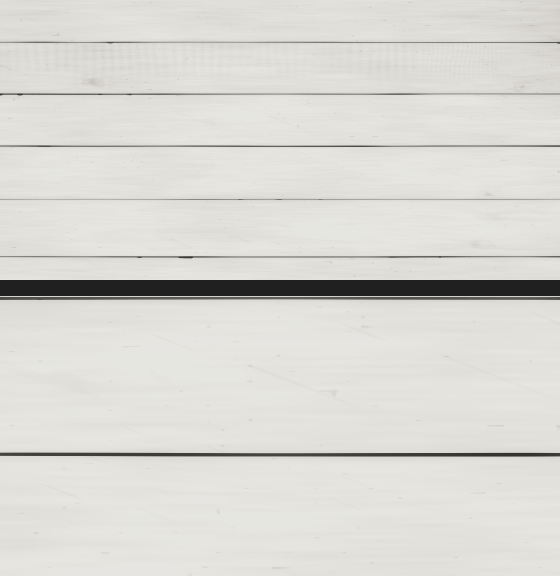
Top: the whole. Bottom: its middle third, enlarged.
This texture is drawn by a WebGL 2 fragment shader. Its source:

```glsl
#version 300 es
precision highp float;
// Whitewashed horizontal planks: four full boards and two cut ones, parted by
// thin worn dark seams. Stretched value noise makes the grain; each board has
// its own seed and tone, with knots, saw ripples, scratches and faint stains.

uniform vec2 u_resolution;
out vec4 fragColor;

const vec3 PAINT = vec3(0.902, 0.900, 0.882);
const vec3 CREAM = vec3(0.860, 0.852, 0.832);
const vec3 STAIN = vec3(0.760, 0.742, 0.715);
const vec3 GAP = vec3(0.13, 0.125, 0.11);

// Heights are in canvas heights, counted from the bottom.
const int SEAMS = 5;
const float SEAM_Y[SEAMS] = float[](0.083, 0.288, 0.478, 0.664, 0.849);
const float SEAM_HALF[SEAMS] = float[](0.0019, 0.0011, 0.0020, 0.0018, 0.0016);
const float SEAM_INK[SEAMS] = float[](0.92, 0.62, 0.95, 0.88, 0.80);
const float BOARD_TONE[SEAMS + 1] = float[](0.50, 0.27, 0.28, 0.30, 0.56, 0.50);

// Knots: centre x, centre y, strength.
const int KNOTS = 5;
const vec3 KNOT[KNOTS] = vec3[](
  vec3(0.335, 0.703, 1.0), vec3(1.862, 0.693, 0.55), vec3(1.750, 0.301, 0.7),
  vec3(1.775, 0.222, 0.5), vec3(1.715, 0.128, 0.7));
const vec2 KNOT_SIZE = vec2(0.052, 0.024);

const float RIPPLE_PERIOD = 0.033;
const float GRAIN_DEPTH = 0.75;
const float SCRATCH_DEPTH = 0.45;
const float SPECK_DEPTH = 0.9;

float hash(vec2 p) {
  return fract(sin(dot(p, vec2(12.9898, 78.233))) * 43758.5453);
}

float noise(vec2 p) {
  vec2 i = floor(p), f = fract(p);
  f = f * f * (3.0 - 2.0 * f);
  return mix(mix(hash(i), hash(i + vec2(1, 0)), f.x),
             mix(hash(i + vec2(0, 1)), hash(i + vec2(1, 1)), f.x), f.y);
}

float fbm(vec2 p) {
  float sum = 0.0, amp = 0.5;
  for (int i = 0; i < 4; i++) {
    sum += amp * noise(p);
    p = p * 2.03 + 17.1;
    amp *= 0.5;
  }
  return sum;
}

int boardAt(float y) {
  int board = 0;
  for (int i = 0; i < SEAMS; i++) board += int(y > SEAM_Y[i]);
  return board;
}

// Darkening by knots (x) and the bend they give the grain (y).
vec2 knots(vec2 p, int board) {
  vec2 result = vec2(0);
  for (int i = 0; i < KNOTS; i++) {
    if (boardAt(KNOT[i].y) != board) continue;
    vec2 q = (p - KNOT[i].xy) / KNOT_SIZE;
    q += 1.2 * (vec2(fbm(p * 22.0), fbm(p * 22.0 + 40.0)) - 0.47);
    float r2 = dot(q, q);
    float rings = 0.5 + 0.5 * sin(8.0 * sqrt(r2) + 5.0 * noise(p * 30.0));
    float core = exp(-9.0 * r2) * KNOT[i].z;
    result.x += KNOT[i].z * exp(-0.9 * r2) * (0.3 + 0.55 * rings) + core;
    result.y += 0.02 * q.y * exp(-0.35 * r2);
  }
  return result;
}

// Saw marks across the upper part of one board, finer to the right.
float ripples(vec2 p) {
  float fine = smoothstep(1.45, 1.55, p.x);
  float x = p.x + 0.02 * noise(vec2(p.x * 9.0, p.y * 12.0));
  float wave = sin(6.2832 * x / RIPPLE_PERIOD) * (1.0 - fine)
             + sin(12.5664 * x / RIPPLE_PERIOD) * fine;
  float fade = smoothstep(0.72, 0.79, p.y + 0.05 * noise(p * vec2(14.0, 3.0)));
  return fade * (0.16 + 0.2 * wave * noise(vec2(p.x * 7.0, 3.0)));
}

// Worn seam coverage: uneven thickness, slight waver, chipped spots.
float seams(vec2 p, float px) {
  float ink = 0.0;
  for (int i = 0; i < SEAMS; i++) {
    float row = float(i) * 13.7;
    float wear = noise(vec2(p.x * 7.0, row));
    float chip = smoothstep(0.76, 0.95, noise(vec2(p.x * 28.0, row + 5.0)) * (0.6 + 0.55 * wear));
    float waver = 0.0016 * (noise(vec2(p.x * 3.0, row + 9.0)) - 0.5);
    float width = SEAM_HALF[i] * (0.75 + 0.45 * wear + 0.9 * chip);
    float d = abs(p.y - SEAM_Y[i] - waver + 0.0012 * chip);
    float line = clamp((width - d) / px + 0.5, 0.0, 1.0);
    ink = max(ink, line * SEAM_INK[i] * (0.72 + 0.28 * wear));
    ink = max(ink, 0.09 * exp(-d * 220.0));
  }
  return ink;
}

void main() {
  float px = 1.0 / u_resolution.y;
  vec2 p = gl_FragCoord.xy * px;
  float side = gl_FragCoord.x / u_resolution.x;
  int board = boardAt(p.y);
  vec2 seed = vec2(31.7, 11.3) * float(board);
  vec2 knot = knots(p, board);

  // Broad wash, then long and fine grain
  vec2 g = vec2(p.x, p.y + knot.y + 0.012 * noise(p * vec2(2.5, 5.0) + seed));
  float shade = BOARD_TONE[board] + 1.1 * (fbm(p * vec2(3.0, 9.0) + seed) - 0.47);
  shade += GRAIN_DEPTH * (fbm(g * vec2(3.5, 75.0) + seed) - 0.47);
  shade += 0.4 * (noise(g * vec2(14.0, 210.0) + seed) - 0.5);
  shade += knot.x;
  if (board == 4) shade += ripples(p);

  // Darker ends and upper right corner
  float ends = pow(abs(2.0 * side - 1.0), 4.0);
  shade += ends * (0.22 + 0.75 * smoothstep(0.5, 1.0, p.y) * smoothstep(0.5, 1.0, side));

  // Sparse slanted scratches and pores
  float scratch = noise(vec2(p.x * 9.0 - p.y * 5.0, p.y * 130.0 + p.x * 50.0) + seed);
  shade += SCRATCH_DEPTH * smoothstep(0.86, 0.97, scratch) * noise(p * 6.0 + seed);
  shade += SPECK_DEPTH * smoothstep(0.93, 0.99, noise(p * vec2(60.0, 170.0) + seed));

  vec3 color = mix(PAINT, CREAM, clamp(shade, 0.0, 1.0));
  color = mix(color, STAIN, clamp((shade - 1.0) * 0.75, 0.0, 1.0));
  color = mix(color, GAP, seams(p, px));
  fragColor = vec4(color, 1.0);
}
```
